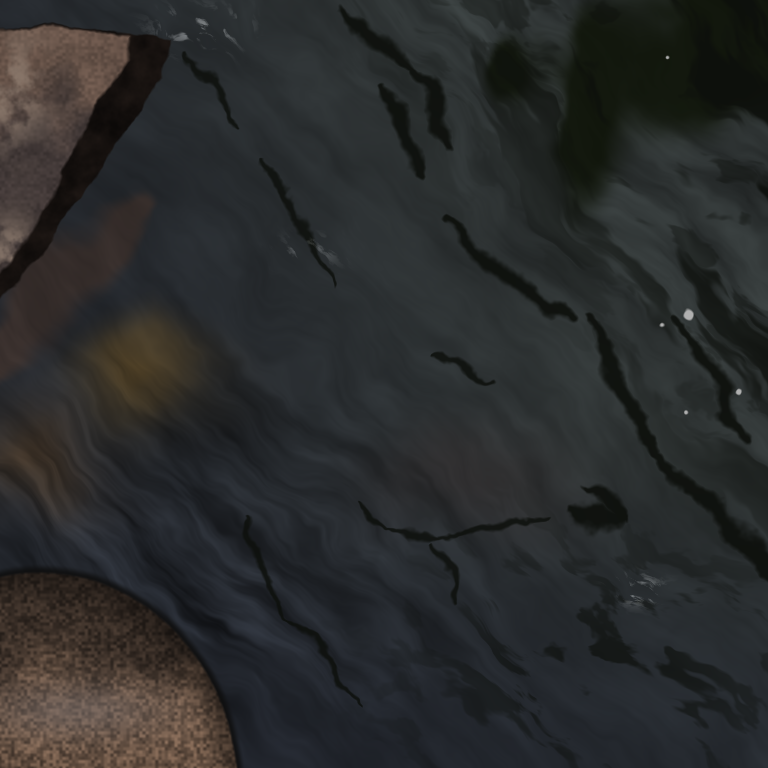
Reproduce this texture procedurally as a Shadertoy shader.

```glsl
// A dark stream running past two boulders, seen from above.
// Stretched, warped noise makes the current; a polygon and an ellipse make
// the stones; tapered strokes, soft glows and dots add troughs and foam.

const vec2 FACE[7] = vec2[7](vec2(-.05, .96), vec2(.08, .967), vec2(.172, .954),
    vec2(.168, .92), vec2(.13, .87), vec2(.055, .715), vec2(-.05, .57));
const vec2 SIDE[7] = vec2[7](vec2(-.05, .96), vec2(.08, .969), vec2(.222, .95),
    vec2(.214, .9), vec2(.165, .83), vec2(.052, .668), vec2(-.05, .55));
// Troughs as start and end points
const vec4 THIN[9] = vec4[9](vec4(.47, .345, .51, .313), vec4(.51, .313, .57, .302),
    vec4(.57, .302, .71, .323), vec4(.56, .295, .6, .22), vec4(.315, .32, .385, .19),
    vec4(.385, .19, .47, .075), vec4(.56, .537, .64, .505), vec4(.24, .93, .31, .84),
    vec4(.345, .79, .44, .63));
const vec4 WIDE[9] = vec4[9](vec4(.76, .59, .86, .41), vec4(.86, .41, 1.02, .24),
    vec4(.44, .98, .54, .91), vec4(.54, .91, .58, .8), vec4(.5, .88, .54, .77),
    vec4(.57, .72, .74, .58), vec4(.73, .338, .82, .326), vec4(.76, .37, .82, .325),
    vec4(.88, .59, .97, .42));
// Foam flecks: position and radius
const vec3 FLECKS[5] = vec3[5](vec3(.897, .59, .009), vec3(.862, .577, .005),
    vec3(.962, .49, .005), vec3(.869, .925, .004), vec3(.893, .463, .004));

float hash(vec2 p) { return fract(sin(dot(p, vec2(127.1, 311.7))) * 43758.5453); }

float noise(vec2 p) {
    vec2 i = floor(p), f = fract(p), e = vec2(1, 0);
    f = f * f * (3. - 2. * f);
    return mix(mix(hash(i), hash(i + e), f.x), mix(hash(i + e.yx), hash(i + e.xx), f.x), f.y);
}

float fbm(vec2 p) {
    float sum = 0., amp = .53;
    for (int i = 0; i < 4; i++) {
        sum += amp * noise(p);
        p = mat2(.8, .6, -.6, .8) * p * 2.03 + 7.3;
        amp *= .5;
    }
    return sum;
}

vec2 wobble(vec2 p, float freq) { return vec2(fbm(p * freq), fbm(p * freq + 31.)) - .5; }

float glow(vec2 p, float x, float y, float w, float h) {
    vec2 d = (p - vec2(x, y)) / vec2(w, h);
    return exp(-dot(d, d));
}

float polygon(vec2 p, vec2 v[7]) {
    float d = 9., s = 1.;
    for (int i = 0; i < 7; i++) {
        vec2 a = v[i], b = v[(i + 6) % 7], e = b - a, w = p - a;
        vec2 q = w - e * clamp(dot(w, e) / dot(e, e), 0., 1.);
        d = min(d, dot(q, q));
        bvec3 c = bvec3(p.y >= a.y, p.y < b.y, e.x * w.y > e.y * w.x);
        if (all(c) || all(not(c))) s = -s;
    }
    return s * sqrt(d);
}

// Pointed stroke, widest in its middle
float stroke(vec2 p, vec4 s, float width) {
    vec2 e = s.zw - s.xy, w = p - s.xy;
    float t = clamp(dot(w, e) / dot(e, e), 0., 1.);
    float r = width * (.3 + 2.8 * t * (1. - t));
    return 1. - smoothstep(r * .35, r + .002, length(w - e * t));
}

// Noise drawn out along a direction
float streaks(vec2 p, vec2 dir, float along, float across) {
    return fbm(vec2(dot(p, dir) * along, dot(p, vec2(-dir.y, dir.x)) * across));
}

vec3 water(vec2 p) {
    vec2 warp = wobble(p, 7.), q = p + .1 * warp, fine = p + .035 * wobble(p, 24.);
    float current = smoothstep(-.1, .28, (p.x - .43) * .81 + (p.y - 1.) * .58);
    vec3 col = mix(vec3(.135, .148, .17), vec3(.185, .205, .205), smoothstep(.2, .85, p.x * .75 + p.y * .35));
    col = mix(col, vec3(.125, .14, .175), .6 * smoothstep(.45, 0., p.y));
    col *= .86 + .28 * fbm(q * 12.);

    // Shoals under the surface
    float dome = smoothstep(.64, .57, p.y + .5 * abs(p.x - .2));
    col = mix(col, vec3(.34, .27, .15), .85 * dome * glow(q, .195, .535, .085, .065));
    col = mix(col, vec3(.235, .185, .165), .75 * stroke(q, vec4(.17, .74, -.02, .53), .07));
    col = mix(col, vec3(.26, .2, .14), .75 * glow(q, .03, .41, .09, .07));
    col = mix(col, vec3(.19, .165, .165), .5 * glow(q, .61, .37, .12, .06));

    // Ripples, strongest beside the lower boulder
    float ripple = streaks(q, vec2(.7, -.71), 7., 42.) - .5;
    col *= 1. + ripple * (.35 + 1.6 * glow(p, .23, .27, .26, .2) + .5 * current);

    // Green depths and dark troughs of the current
    float deep = glow(q, .77, .87, .05, .13) + glow(q, .66, .91, .04, .07) + glow(q, .96, .93, .15, .1);
    col = mix(col, vec3(.055, .075, .03), .88 * smoothstep(.25, .85, deep + .6 * warp.x));
    float trough = smoothstep(.52, .64, streaks(q, vec2(.57, -.82), 6., 26.));
    float chop = smoothstep(.56, .68, streaks(q, vec2(.83, -.56), 17., 38.));
    float dark = max(trough * current * .9, chop * max(.7 * glow(p, .8, .12, .25, .17), .45 * current));
    for (int i = 0; i < 9; i++) {
        dark = max(dark, .85 * stroke(fine, THIN[i], .006));
        dark = max(dark, .92 * stroke(fine + .03 * warp, WIDE[i], .016));
    }
    col = mix(col, vec3(.05, .06, .045), dark);

    // Broken foam and round flecks
    float foam = glow(p, .26, .96, .05, .025) + glow(p, .83, .232, .03, .018) + .6 * glow(p, .4, .67, .035, .02);
    col += .37 * foam * smoothstep(.55, .75, streaks(q, vec2(.8, -.6), 45., 110.));
    for (int i = 0; i < 5; i++) {
        float d = length(p - FLECKS[i].xy) + .003 * noise(p * 160.);
        col = mix(col, vec3(.69), smoothstep(.001, -.002, d - FLECKS[i].z));
    }
    return col;
}

vec3 stone(vec2 p, vec3 low, vec3 high, float light, float speckle) {
    float blotch = fbm(p * 24.);
    vec3 col = mix(low, high, smoothstep(.2, .8, light + .6 * (blotch - .5)));
    return col * (.85 + .3 * blotch + speckle * (noise(p * 240.) - .5));
}

void mainImage(out vec4 fragColor, in vec2 fragCoord) {
    vec2 p = fragCoord / iResolution.xy, rough = p + .014 * wobble(p, 32.);
    float aa = 1.2 / iResolution.y;
    vec3 col = water(p);

    // Upper boulder: wet side, then its lit face
    vec3 wet = vec3(.075, .058, .05) * (.5 + 1.2 * fbm(p * 55.));
    col = mix(col, wet, smoothstep(aa, -.002, polygon(rough, SIDE)));
    vec3 face = stone(p, vec3(.25, .215, .21), vec3(.39, .315, .275), (p.y - .76) * 5., .26);
    float pale = glow(p, .015, .88, .045, .065) + glow(p, .015, .67, .035, .045);
    face = mix(face, vec3(.55, .48, .43), pale * smoothstep(.3, .65, fbm(p * 40.)));
    col = mix(col, face, smoothstep(aa, -.004, polygon(rough, FACE)));

    // Lower boulder with a dark waterline
    float edge = (length((p - vec2(.052, -.029)) / vec2(.258, .284)) - 1.) * .27 + .1 * (rough.x - p.x);
    col = mix(col, vec3(.053), .85 * smoothstep(.011, .001, edge));
    vec3 base = stone(p, vec3(.23, .185, .155), vec3(.41, .325, .265), (.2 - p.y) * 6., .68);
    base = mix(base, vec3(.43, .4, .4), .5 * glow(p, .1, .075, .11, .035));
    base *= .62 + .38 * smoothstep(0., -.05, edge);
    col = mix(col, base, smoothstep(aa, -.003, edge));
    fragColor = vec4(col, 1.);
}
```
